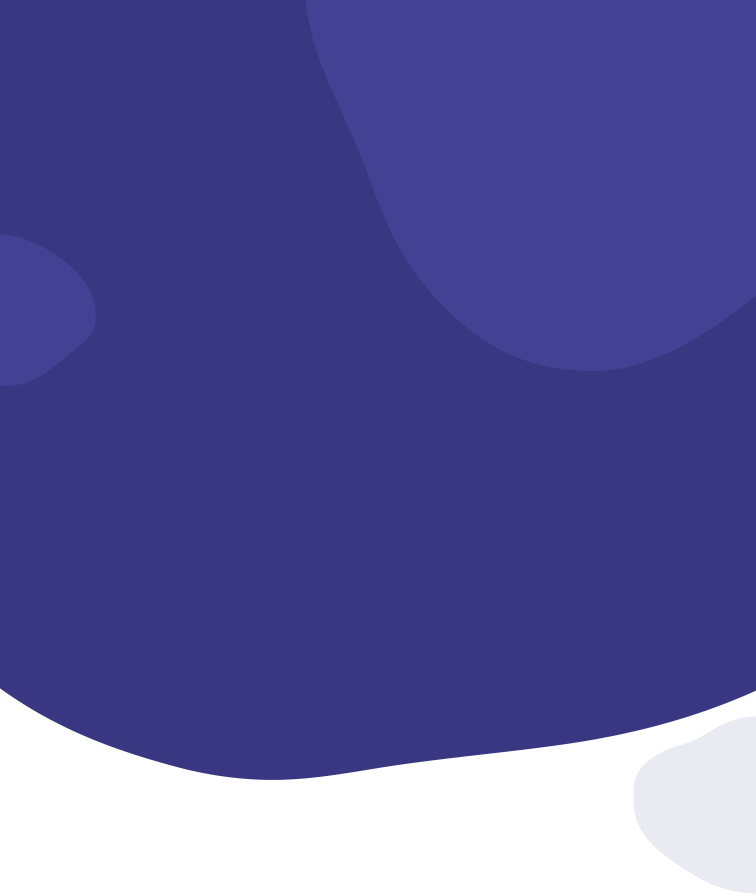
This background is drawn by a Shadertoy shader. Its source:

```glsl
// Cubic between two knots, each (position, value, slope)
float span(float t, vec3 a, vec3 b) {
    float w = b.x - a.x;
    float s = clamp((t - a.x) / w, 0.0, 1.0);
    float r = 1.0 - s;
    return r * r * ((1.0 + 2.0 * s) * a.y + s * w * a.z)
         + s * s * ((1.0 + 2.0 * r) * b.y - r * w * b.z);
}

// Smooth curve through three knots
float bend(float t, vec3 a, vec3 b, vec3 c) {
    return t < b.x ? span(t, a, b) : span(t, b, c);
}

// Antialiased coverage, positive inside
float cover(float d) {
    return clamp(0.5 + d / max(length(vec2(dFdx(d), dFdy(d))), 1e-5), 0.0, 1.0);
}

// Large indigo field with a wavy lower rim
float field(vec2 p) {
    vec3 trough = vec3(2.34, 6.685, 0.0);
    vec3 rise = vec3(3.2, 6.59, -0.165);
    float left = bend(p.x, vec3(0.0, 5.9, 0.72), vec3(1.5, 6.57, 0.27), trough);
    float right = bend(p.x, rise, vec3(4.8, 6.385, -0.14), vec3(6.48, 5.92, -0.45));
    float rim = p.x < trough.x ? left : p.x < rise.x ? span(p.x, trough, rise) : right;
    return cover(rim - p.y);
}

// Broad lobe hanging from the upper right
float upperLobe(vec2 p) {
    vec3 shoulder = vec3(1.3, 3.08, 0.43);
    vec3 waist = vec3(1.57, 3.18, 0.38);
    float side = p.y < shoulder.x
        ? span(p.y, vec3(0.0, 2.62, 0.08), shoulder)
        : bend(p.y, shoulder, waist, vec3(2.46, 3.65, 0.82));
    float base = bend(p.x, vec3(3.65, 2.46, 1.2), vec3(5.08, 3.18, 0.0), vec3(6.48, 2.53, -0.82));
    return min(cover(p.x - side), cover(base - p.y));
}

// Small lobe on the left edge
float leftLobe(vec2 p) {
    float top = span(p.x, vec3(0.0, 2.01, 0.03), vec3(0.6, 2.28, 0.85));
    float side = bend(p.y, vec3(2.28, 0.6, 1.15), vec3(2.7, 0.82, 0.05), vec3(2.93, 0.72, -1.15));
    float base = bend(p.x, vec3(0.0, 3.31, 0.0), vec3(0.35, 3.22, -0.65), vec3(0.72, 2.93, -0.85));
    return min(cover(side - p.x), min(cover(p.y - top), cover(base - p.y)));
}

// Pale lobe in the lower right corner
float paleLobe(vec2 p) {
    vec3 notch = vec3(5.95, 6.345, -0.42);
    float top = p.x < notch.x
        ? span(p.x, vec3(5.6, 6.49, -0.7), notch)
        : bend(p.x, notch, vec3(6.15, 6.23, -0.52), vec3(6.48, 6.14, -0.03));
    float side = bend(p.y, vec3(6.49, 5.6, -1.5), vec3(6.85, 5.43, 0.0), vec3(7.25, 5.6, 1.0));
    float base = bend(p.x, vec3(5.6, 7.25, 0.9), vec3(6.0, 7.53, 0.58), vec3(6.48, 7.66, 0.05));
    return min(cover(p.x - side), min(cover(p.y - top), cover(base - p.y)));
}

void mainImage(out vec4 fragColor, in vec2 fragCoord) {
    // Canvas units, measured down from the top left
    vec2 uv = fragCoord / iResolution.xy;
    vec2 p = vec2(uv.x, 1.0 - uv.y) * vec2(6.48, 7.68);

    vec3 indigo = vec3(0.227, 0.216, 0.510);
    vec3 violet = vec3(0.265, 0.255, 0.584);
    vec3 mist = vec3(0.918, 0.918, 0.949);

    // Layers from back to front
    vec3 color = mix(vec3(1.0), mist, paleLobe(p));
    color = mix(color, indigo, field(p));
    color = mix(color, violet, max(upperLobe(p), leftLobe(p)));
    fragColor = vec4(color, 1.0);
}
```
